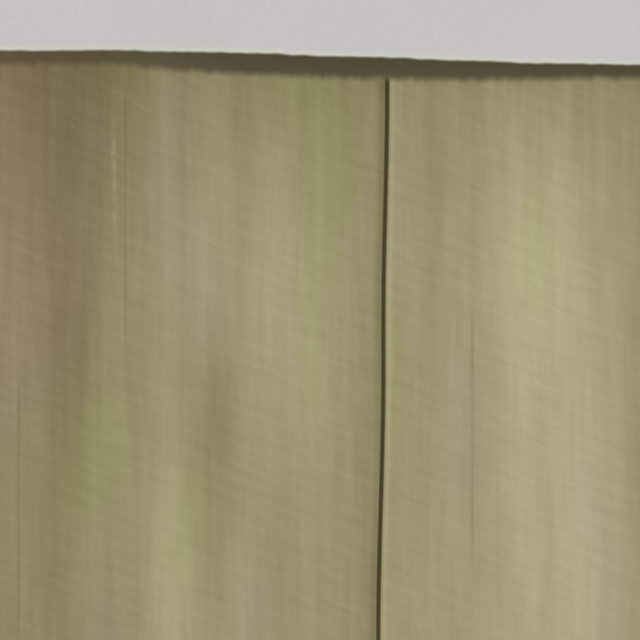
This texture is drawn by a Shadertoy shader. Its source:

```glsl
// Weathered wooden boards under a pale wall: a sloping lit edge casts a thin
// shadow, and a dark vertical seam parts the two boards. Broad soft stains give
// the tone; stretched gradient noise adds streaks, grain and slanted scratches.

#define WOOD_COLOR vec3(0.612, 0.570, 0.442)
#define WALL_COLOR vec3(0.775, 0.765, 0.760)
#define SHADOW_COLOR vec3(0.335, 0.310, 0.245)
#define SEAM_COLOR vec3(0.235, 0.210, 0.140)
#define RIM_COLOR vec3(0.80, 0.81, 0.74)
#define STREAK_AMOUNT 0.055
#define GRAIN_AMOUNT 0.030
#define SCRATCH_AMOUNT 0.030
#define TINT_AMOUNT 0.035
#define SEAM_WIDTH 0.0036

vec2 hashGradient(vec2 cell) {
    vec3 h = fract(cell.xyx * vec3(0.1031, 0.1030, 0.0973));
    h += dot(h, h.yzx + 33.33);
    float angle = 6.2832 * fract((h.x + h.y) * h.z);
    return vec2(cos(angle), sin(angle));
}

float gradientNoise(vec2 p) {
    vec2 i = floor(p), f = p - i;
    vec2 u = f * f * f * (f * (f * 6.0 - 15.0) + 10.0);
    vec2 e = vec2(0.0, 1.0);
    float a = dot(hashGradient(i), f);
    float b = dot(hashGradient(i + e.yx), f - e.yx);
    float c = dot(hashGradient(i + e.xy), f - e.xy);
    float d = dot(hashGradient(i + e.yy), f - e.yy);
    return mix(mix(a, b, u.x), mix(c, d, u.x), u.y);
}

float fbm(vec2 p) {
    float sum = 0.0, amp = 0.6;
    for (int i = 0; i < 4; i++) {
        sum += amp * gradientNoise(p);
        p = p * 2.03 + 17.7;
        amp *= 0.55;
    }
    return sum;
}

// Soft elliptical patch: 1 at the centre, fading over the given radii.
float patchAt(vec2 p, vec2 center, vec2 radii) {
    vec2 d = (p - center) / radii;
    return exp(-dot(d, d));
}

// Soft vertical line between two heights.
float lineAt(vec2 p, float x, float width, float low, float high) {
    float d = (p.x - x) / width;
    return exp(-d * d) * smoothstep(low, low + 0.08, p.y)
         * (1.0 - smoothstep(high - 0.08, high, p.y));
}

float wallEdge(float x) {
    return 0.921 - 0.023 * smoothstep(0.12, 1.08, x)
         + 0.0025 * gradientNoise(vec2(x * 9.0, 3.0))
         + 0.0015 * gradientNoise(vec2(x * 45.0, 8.0));
}

float seamCenter(float y) {
    return 0.591 + 0.008 * smoothstep(0.0, 0.42, y)
         + 0.006 * smoothstep(0.5, 0.86, y);
}

// Broad light and dark areas of both boards.
float woodTone(vec2 p, float seam) {
    float tone = -0.055 * (1.0 - smoothstep(0.0, 0.32, p.x));
    tone += 0.018 * smoothstep(seam - 0.01, seam + 0.02, p.x);
    tone -= 0.035 * smoothstep(0.55, 0.90, p.y);
    tone -= 0.065 * patchAt(p, vec2(0.12, 0.80), vec2(0.08, 0.26));
    tone -= 0.045 * patchAt(p, vec2(0.11, 0.45), vec2(0.045, 0.16));
    tone -= 0.050 * patchAt(p, vec2(0.335, 0.33), vec2(0.045, 0.16));
    tone -= 0.030 * patchAt(p, vec2(0.57, 0.25), vec2(0.05, 0.5));
    tone += 0.040 * patchAt(p, vec2(0.42, 0.52), vec2(0.10, 0.25));
    tone += 0.050 * patchAt(p, vec2(0.27, 0.08), vec2(0.06, 0.20));
    tone += 0.065 * patchAt(p, vec2(0.84, 0.58), vec2(0.09, 0.28));
    tone += 0.060 * patchAt(p, vec2(0.87, 0.10), vec2(0.11, 0.30));
    tone -= 0.040 * patchAt(p, vec2(1.00, 0.45), vec2(0.035, 0.45));
    return tone;
}

vec3 woodColor(vec2 p, float seam) {
    float board = step(seam, p.x) * 13.0;
    float tone = woodTone(p, seam);
    tone += STREAK_AMOUNT * fbm(vec2(p.x * 17.0 + board, p.y * 1.3));
    tone += GRAIN_AMOUNT * fbm(vec2(p.x * 75.0 + board, p.y * 6.0));
    tone += SCRATCH_AMOUNT * fbm(vec2(p.x * 22.0 + p.y * 26.0, p.y * 75.0 + p.x * 28.0));
    tone += 0.055 * lineAt(p, 0.178, 0.004, 0.60, 0.85) * (0.6 + gradientNoise(p * 60.0));
    tone -= 0.035 * lineAt(p, 0.196, 0.002, 0.43, 0.89);
    tone -= 0.040 * lineAt(p, 0.738, 0.003, 0.10, 0.55);
    tone -= 0.030 * lineAt(p, 0.029, 0.003, -0.1, 0.45);
    float green = patchAt(p, vec2(0.17, 0.28), vec2(0.11, 0.18))
                + 0.7 * patchAt(p, vec2(0.50, 0.70), vec2(0.14, 0.35))
                - patchAt(p, vec2(0.02, 0.62), vec2(0.13, 0.45))
                - 0.5 * patchAt(p, vec2(0.31, 0.62), vec2(0.09, 0.20));
    green += 1.1 * gradientNoise(vec2(p.x * 9.0 + board, p.y * 2.5));
    return WOOD_COLOR + tone + TINT_AMOUNT * green * vec3(-0.5, 0.2, -0.6);
}

void mainImage(out vec4 fragColor, in vec2 fragCoord) {
    vec2 p = fragCoord / iResolution.xy;
    float pixel = 1.0 / iResolution.y;
    float seam = seamCenter(p.y);
    float depth = wallEdge(p.x) - p.y;
    vec3 color = woodColor(p, seam);

    // Seam with a soft shade on the left and a lit lip on the right.
    float side = p.x - seam;
    float seamMask = 1.0 - smoothstep(0.870, 0.885, p.y);
    color += 0.045 * seamMask * exp(-pow((side - 0.009) / 0.004, 2.0));
    color -= 0.060 * seamMask * exp(-pow((side + 0.006) / 0.008, 2.0));
    float line = 1.0 - smoothstep(SEAM_WIDTH * 0.3, SEAM_WIDTH + pixel, abs(side));
    color = mix(color, SEAM_COLOR, 0.88 * line * seamMask);

    // Cast shadow with a ragged lower border, weaker at the far left.
    float reach = mix(0.022, 0.034, smoothstep(0.12, 0.38, p.x)) - 0.012 * smoothstep(0.6, 1.0, p.x);
    reach += 0.007 * fbm(vec2(p.x * 38.0, 2.0));
    float shadow = 1.0 - smoothstep(reach - 0.010, reach + 0.007, depth);
    color = mix(color, SHADOW_COLOR, shadow * mix(0.62, 0.88, smoothstep(0.1, 0.4, p.x)));
    color -= 0.055 * exp(-max(depth, 0.0) / 0.045);

    // Wall above, with a thin bright rim along its lower edge.
    vec3 wall = WALL_COLOR + 0.012 * fbm(p * 5.0) + 0.012 * gradientNoise(p * 130.0);
    float rim = exp(-pow((depth + 0.004) / 0.004, 2.0));
    wall = mix(wall, RIM_COLOR, rim * (0.65 + 0.5 * gradientNoise(vec2(p.x * 50.0, 1.0))));
    color = mix(wall, color, smoothstep(-0.0015 - pixel, 0.0015 + pixel, depth));
    fragColor = vec4(clamp(color, 0.0, 1.0), 1.0);
}
```
